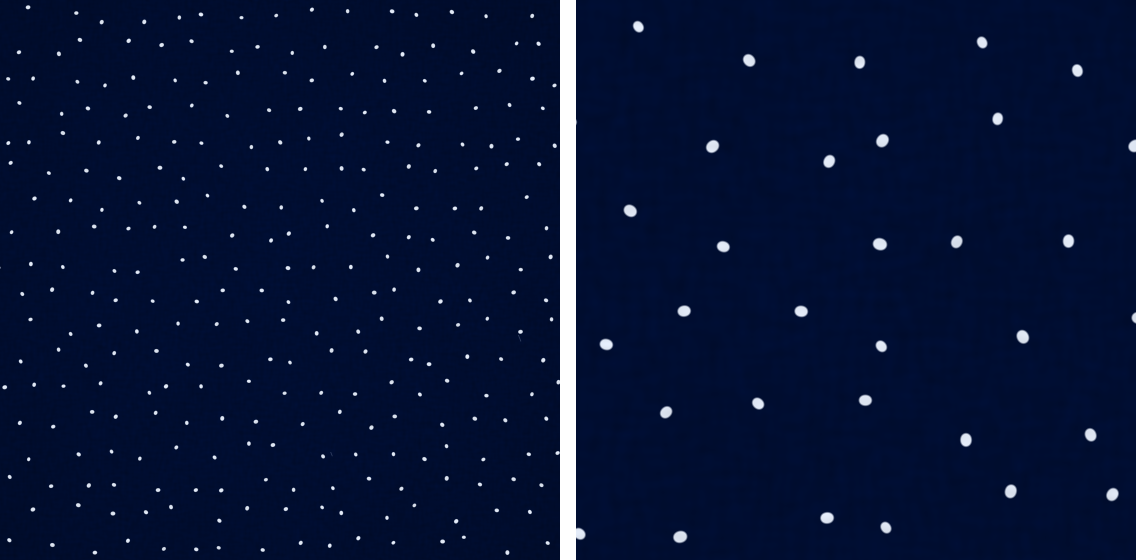
Left, the full canvas; right, a detail of the centre.
Reproduce this pattern procedurally as a Shadertoy shader.

```glsl
// Navy cotton scattered with small pale pin dots.
// Dots sit on a staggered grid, each nudged by a hash; gradient noise
// gives a faint weave and mottling, and two specks of lint add wear.

const vec2  GRID       = vec2(16.0, 18.0);   // dots across and down
const float JITTER     = 0.27;               // largest nudge, in cells
const float DOT_RADIUS = 0.0035;
const float DOT_VARY   = 0.10;               // relative radius spread
const float DOT_WOBBLE = 0.09;               // uneven printed outline
const float DOT_EDGE   = 0.0015;             // ink bleed width
const vec3  NAVY       = vec3(0.0, 0.050, 0.182);
const vec3  DOT_COLOR  = vec3(0.87, 0.90, 0.95);
const vec3  LINT_COLOR = vec3(0.36, 0.42, 0.54);
const vec2  LINT_A     = vec2(0.928, 0.396);
const vec2  LINT_B     = vec2(0.592, 0.189);
const vec2  LINT_HALF  = vec2(0.002, -0.005);
const float LINT_WIDTH = 0.0006;
const float THREADS    = 170.0;              // weave frequency
const float WEAVE      = 0.13;               // weave contrast
const float MOTTLE     = 0.06;
const float FALLOFF    = 0.30;               // darkening toward corners

vec2 hash22(vec2 p) {
    vec3 q = fract(p.xyx * vec3(0.1031, 0.1030, 0.0973));
    q += dot(q, q.yzx + 33.33);
    return fract((q.xx + q.yz) * q.zy);
}

float gradientNoise(vec2 p) {
    vec2 cell = floor(p), f = fract(p);
    vec2 u = f * f * f * (f * (f * 6.0 - 15.0) + 10.0);
    vec4 corner;
    for (int k = 0; k < 4; k++) {
        vec2 o = vec2(k & 1, k >> 1);
        corner[k] = dot(hash22(cell + o) * 2.0 - 1.0, f - o);
    }
    return mix(mix(corner.x, corner.y, u.x), mix(corner.z, corner.w, u.x), u.y);
}

float segmentDistance(vec2 p, vec2 center, vec2 halfSpan) {
    vec2 q = p - center;
    float t = clamp(dot(q, halfSpan) / dot(halfSpan, halfSpan), -1.0, 1.0);
    return length(q - halfSpan * t);
}

// Signed distance to the nearest dot.
float dotDistance(vec2 p) {
    float nearest = 1.0;
    float baseRow = floor(p.y * GRID.y);
    for (int j = -1; j <= 1; j++) {
        float row = baseRow + float(j);
        float stagger = 0.5 * mod(row, 2.0);
        float baseColumn = floor(p.x * GRID.x - stagger);
        for (int i = -1; i <= 1; i++) {
            vec2 id = vec2(baseColumn + float(i), row);
            vec2 nudge = (hash22(id + 41.0) * 2.0 - 1.0) * JITTER;
            vec2 center = (id + 0.5 + vec2(stagger, 0.0) + nudge) / GRID;
            vec2 trait = hash22(id + 97.0);
            vec2 d = p - center;
            float angle = atan(d.y, d.x + 1e-6);
            float radius = DOT_RADIUS * (1.0 + DOT_VARY * (trait.x * 2.0 - 1.0)
                         + DOT_WOBBLE * cos(2.0 * angle + 6.2832 * trait.y));
            nearest = min(nearest, length(d) - radius);
        }
    }
    return nearest;
}

float coverage(float distance, float softness) {
    return 1.0 - smoothstep(-0.5 * softness, 0.5 * softness, distance);
}

void mainImage(out vec4 fragColor, in vec2 fragCoord) {
    vec2 p = fragCoord / iResolution.xy;
    float pixel = 1.0 / min(iResolution.x, iResolution.y);

    // Cloth: crossed threads, soft mottling and uneven light
    float warp = gradientNoise(p * vec2(THREADS, THREADS * 0.35));
    float weft = gradientNoise(p * vec2(THREADS * 0.35, THREADS) + 57.0);
    float mottle = gradientNoise(p * 9.0 + 13.0);
    vec2 fromCenter = p - 0.5;
    float light = 1.06 - FALLOFF * dot(fromCenter, fromCenter);
    vec3 color = NAVY * light * (1.0 + WEAVE * (warp + weft) + MOTTLE * mottle);

    // Lint specks
    float lint = min(segmentDistance(p, LINT_A, LINT_HALF),
                     segmentDistance(p, LINT_B, LINT_HALF * 0.6));
    color = mix(color, LINT_COLOR, 0.6 * coverage(lint - LINT_WIDTH, 1.5 * pixel));

    // Printed dots
    float ink = coverage(dotDistance(p), max(DOT_EDGE, 1.5 * pixel));
    color = mix(color, DOT_COLOR * (1.0 + 0.1 * weft), ink);

    fragColor = vec4(color, 1.0);
}
```
